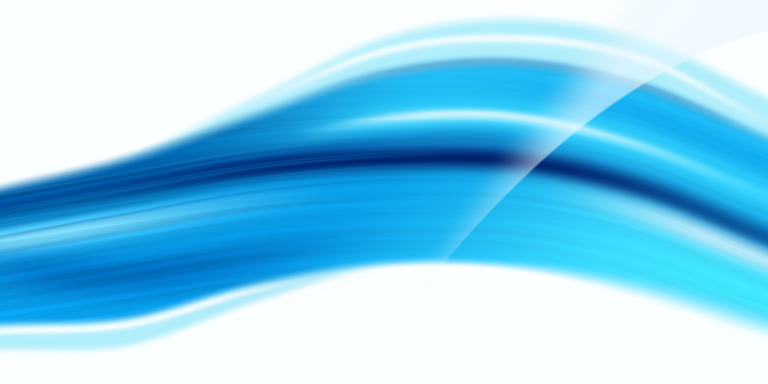
Reproduce this background procedurally as a Shadertoy shader.

```glsl
// A flowing blue silk wave on white, with a pale veil in the upper right.
// Smooth contour curves bound the soft bands; Gaussian strokes that follow
// the contours add highlights and shadows, and noise adds fine fibres.

const vec3 WHITE = vec3(0.99, 1.0, 1.0);
const vec3 PALE = vec3(0.64, 0.92, 0.98);
const vec3 CYAN = vec3(0.22, 0.84, 0.99);
const vec3 AZURE = vec3(0.03, 0.64, 0.94);
const vec3 BLUE = vec3(0.0, 0.43, 0.75);
const vec3 NAVY = vec3(0.0, 0.12, 0.42);

// Cubic curve through seven evenly spaced depths, x in 0..2
float curve(float x, float k[7]) {
    float s = clamp(x * 3.0, 0.0, 5.999);
    int i = int(s);
    float f = s - float(i);
    float b = k[i], c = k[i + 1];
    float a = i > 0 ? k[max(i - 1, 0)] : 2.0 * b - c;
    float e = i < 5 ? k[min(i + 2, 6)] : 2.0 * c - b;
    return b + 0.5 * f * (c - a + f * (2.0 * a - 5.0 * b + 4.0 * c - e
             + f * (3.0 * (b - c) + e - a)));
}

// Soft region between two depths
float band(float d, float top, float bottom, float softTop, float softBottom) {
    return smoothstep(top - softTop, top + softTop, d)
         * (1.0 - smoothstep(bottom - softBottom, bottom + softBottom, d));
}

// Gaussian stroke with separate widths above and below its centre
float stroke(float offset, float above, float below) {
    float q = offset / (offset < 0.0 ? above : below);
    return exp(-q * q);
}

// Fade in from a to b, and out from c to e
float span(float x, float a, float b, float c, float e) {
    return smoothstep(a, b, x) * (1.0 - smoothstep(c, e, x));
}

float hash(float n) {
    n = fract(n * 0.1031);
    n *= n + 33.33;
    return fract(n * (n + n));
}

float noise(float t) {
    float i = floor(t), f = fract(t);
    return mix(hash(i), hash(i + 1.0), f * f * (3.0 - 2.0 * f));
}

void mainImage(out vec4 fragColor, in vec2 fragCoord) {
    vec2 p = fragCoord / iResolution.xy * vec2(2.0, 1.0);
    float x = p.x, d = 1.0 - p.y; // d is the depth below the top

    // Contours of the wave
    float outerTop = curve(x, float[7](0.495, 0.411, 0.255, 0.100, 0.050, 0.100, 0.255));
    float bodyTop = curve(x, float[7](0.495, 0.414, 0.300, 0.190, 0.160, 0.220, 0.360));
    float core = curve(x, float[7](0.540, 0.487, 0.437, 0.415, 0.420, 0.490, 0.622));
    float bodyBottom = curve(x, float[7](0.845, 0.828, 0.738, 0.685, 0.690, 0.745, 0.840));
    float outerBottom = curve(x, float[7](0.910, 0.900, 0.785, 0.690, 0.690, 0.745, 0.840));
    float gloss = curve(x, float[7](0.520, 0.455, 0.375, 0.308, 0.302, 0.378, 0.510));
    float rim = curve(x, float[7](0.495, 0.414, 0.268, 0.133, 0.099, 0.152, 0.318));
    float shade = curve(x, float[7](0.710, 0.715, 0.670, 0.610, 0.600, 0.640, 0.700));
    float wedge = curve(x, float[7](0.620, 0.560, 0.500, 0.470, 0.480, 0.555, 0.682));

    // Translucent outer fringe
    float rightSide = smoothstep(1.2, 2.0, x);
    float softBottom = mix(0.016, 0.055, rightSide);
    vec3 col = mix(WHITE, PALE, 0.85 * band(d, outerTop, outerBottom, 0.022, softBottom));

    // Solid body, split by the dark core
    vec3 upper = mix(BLUE * 0.9, mix(AZURE, CYAN, 0.5), smoothstep(0.3, 1.15, x));
    vec3 lower = mix(AZURE * 0.97, CYAN, smoothstep(0.7, 1.8, x + 1.2 * (d - 0.58)));
    vec3 body = mix(upper, lower, smoothstep(core - 0.02, core + 0.05, d));
    float inside = band(d, bodyTop, bodyBottom, 0.024, softBottom);
    col = mix(col, body, inside);

    // Light and shadow in the upper fold
    col = mix(col, BLUE, 0.5 * span(x, 0.3, 0.8, 1.2, 1.6) * stroke(d - gloss - 0.055, 0.025, 0.03));
    col = mix(col, vec3(0.36, 0.62, 0.80), 0.6 * span(x, 0.7, 1.1, 1.7, 2.1) * stroke(d - bodyTop, 0.009, 0.016));
    col = mix(col, AZURE, 0.6 * span(x, 1.1, 1.8, 3.0, 4.0) * stroke(d - gloss + 0.08, 0.04, 0.03));
    col = mix(col, CYAN, 0.75 * span(x, 0.7, 1.1, 3.0, 4.0) * stroke(d - gloss, 0.035, 0.04));
    col = mix(col, WHITE, 0.75 * span(x, 0.75, 1.15, 1.3, 2.1) * stroke(d - gloss, 0.012, 0.017));
    col = mix(col, WHITE, 0.8 * span(x, 0.55, 0.95, 1.7, 2.1) * stroke(d - rim, 0.011, 0.013));

    // Left highlights, lower shadow and right wedge
    col = mix(col, PALE, 0.75 * span(x, -0.5, -0.1, 0.1, 0.95) * stroke(d - core - 0.088, 0.03, 0.04));
    col = mix(col, BLUE, 0.95 * span(x, -0.3, 0.25, 0.4, 1.1) * stroke(d - shade, 0.05, 0.06));
    col = mix(col, vec3(0.84, 0.93, 0.98), 0.85 * span(x, 1.35, 1.9, 3.0, 4.0) * stroke(d - wedge, 0.04, 0.035));
    col = mix(col, vec3(0.28, 0.95, 1.0), 0.6 * inside * rightSide * stroke(d - bodyBottom + 0.06, 0.07, 0.05));

    // Dark core
    float depth = mix(0.8, 0.97, span(x, 0.1, 0.8, 1.3, 1.9));
    vec3 coreColor = mix(vec3(0.0, 0.27, 0.56), NAVY, span(x, 0.1, 0.8, 1.35, 2.1));
    col = mix(col, coreColor, depth * inside * stroke(d - core, 0.038, 0.03));

    // Fine threads fanning out around the core
    for (int i = 0; i < 7; i++) {
        float n = float(i);
        float offset = (n - 2.5) * 0.017 + (hash(n + 3.0) - 0.5) * 0.012 - 0.022 * (x - 0.5);
        float thread = stroke(d - core - offset, 0.003, 0.005);
        float reach = span(x, -0.3, 0.2, 0.7, 1.3);
        col = mix(col, mix(BLUE, CYAN, 0.3 * hash(n + 9.0)), 0.4 * reach * inside * thread);
    }

    // Silk fibres
    float fibre = noise((d - core) * 75.0 + x * 1.5 + 40.0) - 0.5;
    float fibreFine = noise((d - core) * 170.0 - x * 2.0 + 90.0) - 0.5;
    col *= 1.0 + inside * mix(0.13, 0.04, smoothstep(0.2, 1.2, x)) * (fibre + 0.6 * fibreFine);

    // White thread along the lower left edge
    col = mix(col, WHITE, 0.85 * span(x, -0.4, 0.1, 0.5, 0.9) * stroke(d - bodyBottom - 0.018, 0.012, 0.01));

    // Pale veil in the upper right
    float veilEdge = 0.225 - 0.62 * (x - 1.667) + 0.55 * (x - 1.667) * (x - 1.667);
    float veil = smoothstep(-0.004, 0.006, veilEdge - d) * smoothstep(1.56, 1.74, x + 0.7 * d);
    float ray = noise((x + 0.8 * d) * 14.0);
    col = mix(col, vec3(0.89, 0.945, 0.975) + 0.04 * ray, 0.6 * veil);

    fragColor = vec4(clamp(col, 0.0, 1.0), 1.0);
}
```
